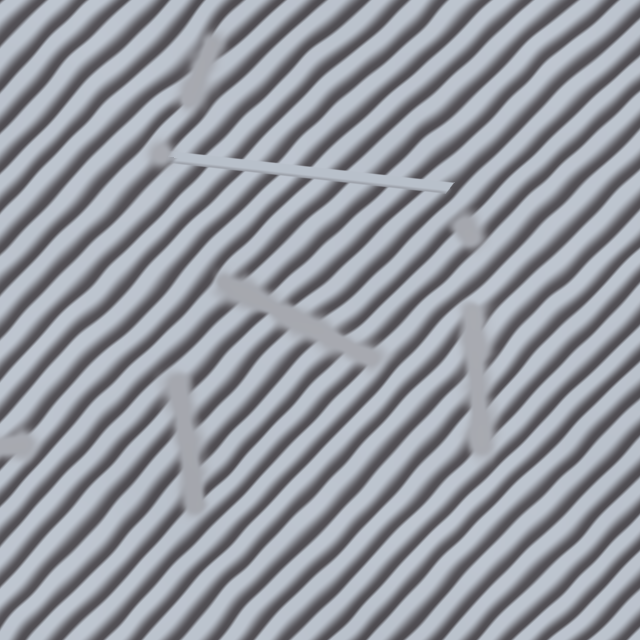
Reproduce this pattern procedurally as a Shadertoy shader.

```glsl
const vec2  RIDGES = vec2(15.67, 15.4);   // ridges across and down
const float SPREAD = 1.5;                 // extra crowding toward the lower right
const float PHASE = -1.05;
const float WOBBLE = 0.055;
const float SMUDGE_RADIUS = 0.021;
const float SMUDGE_SHADE = 0.23;
const float SCAR_HALF_WIDTH = 0.0092;
const float SCAR_SHIFT = 0.35;
const vec4  SCAR = vec4(0.262, 0.755, 0.703, 0.706);
const vec3  LIGHT = vec3(0.735, 0.765, 0.805);
const vec3  DARK = vec3(0.315, 0.305, 0.325);
const vec3  SMUDGE_TINT = vec3(0.015, 0.002, -0.008);
const float TAU = 6.2831853;

// Breaks in the ridges: start and end of each, then its phase jump
const int FAULTS = 6;
const vec4 FAULT[FAULTS] = vec4[](
    vec4(0.350, 0.558, 0.580, 0.440),
    vec4(0.278, 0.400, 0.307, 0.212),
    vec4(0.738, 0.510, 0.752, 0.305),
    vec4(0.330, 0.930, 0.295, 0.845),
    vec4(0.000, 0.302, 0.035, 0.306),
    vec4(0.725, 0.645, 0.735, 0.630));
const float JUMP[FAULTS] = float[](0.5, -0.4, -0.5, 0.9, 0.5, 0.1);

// Angle subtended by a segment, in turns; it jumps by one across the segment
float faultShift(vec2 p, vec4 s) {
    vec2 a = p - s.xy, b = p - s.zw;
    return atan(a.x * b.y - a.y * b.x, dot(a, b)) / TAU;
}

float segmentDistance(vec2 p, vec4 s) {
    vec2 a = p - s.xy, d = s.zw - s.xy;
    return length(a - d * clamp(dot(a, d) / dot(d, d), 0.0, 1.0));
}

// Layered sines, each turned and finer than the last
float waves(vec2 p) {
    float sum = 0.0, amplitude = 1.0;
    for (int i = 0; i < 4; i++) {
        sum += amplitude * sin(p.x + 1.7 * sin(p.y * 0.8 + float(i)));
        p = mat2(1.2, 1.1, -1.1, 1.2) * p + 2.3;
        amplitude *= 0.6;
    }
    return sum;
}

// Slow fall into shadow, then a quick rise to the next ridge
float ridgeShade(float phase) {
    float t = fract(phase);
    return max(smoothstep(0.48, 0.96, t), 1.0 - smoothstep(0.03, 0.18, t));
}

void mainImage(out vec4 fragColor, in vec2 fragCoord) {
    vec2 p = fragCoord / iResolution.xy;
    vec2 q = vec2(p.x, 1.0 - p.y);

    // Wavering diagonal ridges
    float phase = PHASE + dot(q, RIDGES) + SPREAD * q.x * q.y;
    phase += WOBBLE * waves(p * 17.0);

    // Faults shift the ridges and blur them
    float smudge = 0.0;
    float uneven = 1.0 + 0.18 * waves(p * 45.0 + 4.0);
    for (int i = 0; i < FAULTS; i++) {
        phase += JUMP[i] * faultShift(p, FAULT[i]);
        float d = segmentDistance(p, FAULT[i]) / (SMUDGE_RADIUS * uneven);
        smudge = max(smudge, exp(-d * d));
    }
    phase += SCAR_SHIFT * faultShift(p, SCAR);
    float tip = length(p - SCAR.xy + vec2(0.01, -0.004)) / SMUDGE_RADIUS;
    smudge = max(smudge, exp(-tip * tip));

    float shade = ridgeShade(phase);
    shade = mix(shade, SMUDGE_SHADE, smoothstep(0.0, 0.85, smudge));
    vec3 color = mix(LIGHT, DARK, shade) + SMUDGE_TINT * smudge;
    color += 0.005 * waves(p * 9.0 + 7.0);

    // Raised straight scar with a shaded lower edge
    vec2 span = SCAR.zw - SCAR.xy;
    vec2 along = normalize(span);
    vec2 local = vec2(dot(p - SCAR.xy, along), dot(p - SCAR.xy, vec2(-along.y, along.x)));
    float soft = max(0.0015, 1.0 / iResolution.y);
    float ends = max(-local.x, local.x - length(span) - 0.6 * local.y);
    float edge = max(abs(local.y) - SCAR_HALF_WIDTH, ends);
    float scar = 1.0 - smoothstep(-soft, soft, edge);
    float lowerShade = 1.0 - smoothstep(-0.9, -0.35, local.y / SCAR_HALF_WIDTH);
    vec3 scarColor = mix(LIGHT, DARK, 0.03 + 0.25 * lowerShade);
    scar *= smoothstep(-0.005, 0.02, local.x);
    color = mix(color, scarColor, scar);

    fragColor = vec4(color, 1.0);
}
```
